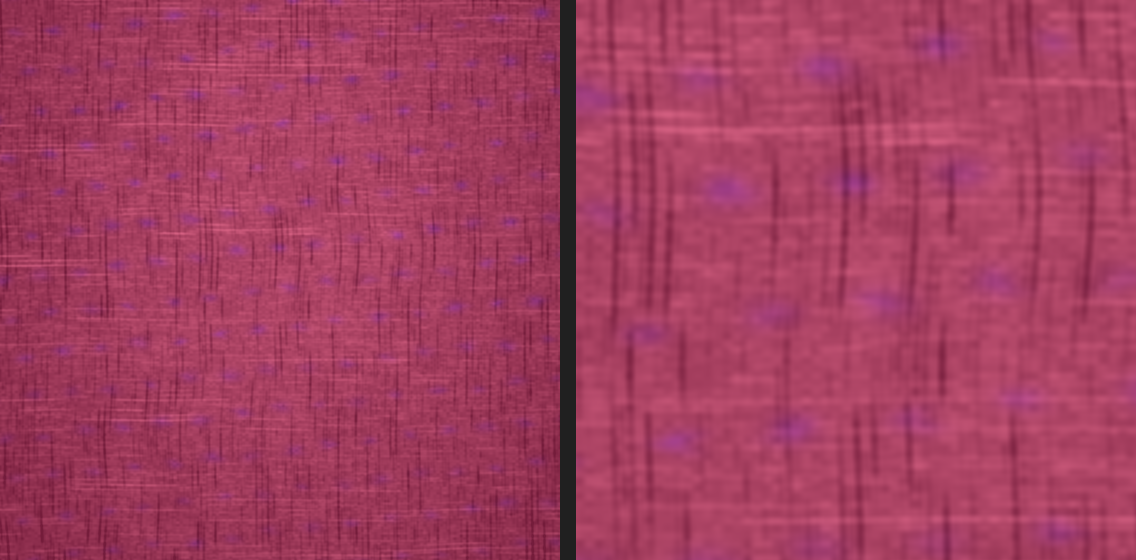
Left, the full canvas; right, a detail of the centre.
This texture is drawn by a WebGL 2 fragment shader. Its source:

```glsl
#version 300 es
precision highp float;
// Slubby crimson plain-weave cloth with soft violet spots on a skewed lattice.
// Threads are repeated lines whose strength varies by hash noise along their
// length; a broad radial glow lights the cloth and lets its corners fall dark.
uniform vec2 u_resolution;
out vec4 outColor;

const vec3 CRIMSON_DARK = vec3(0.49, 0.135, 0.255);
const vec3 CRIMSON_LIGHT = vec3(0.79, 0.345, 0.475);
const vec3 VIOLET_DARK = vec3(0.43, 0.13, 0.41);
const vec3 VIOLET_LIGHT = vec3(0.70, 0.28, 0.65);

const float WARP_COUNT = 96.0;
const float WEFT_COUNT = 112.0;
const vec2 SPOT_ORIGIN = vec2(0.509, 0.776);
const vec2 SPOT_ACROSS = vec2(0.0702, 0.0080);
const vec2 SPOT_DOWN = vec2(0.0189, -0.0703);
const vec2 SPOT_RADIUS = vec2(0.0195, 0.0115);

float hash(vec2 p) {
  vec3 q = fract(p.xyx * 0.1031);
  q += dot(q, q.yzx + 33.33);
  return fract((q.x + q.y) * q.z);
}

float valueNoise(vec2 p) {
  vec2 cell = floor(p);
  vec2 t = fract(p);
  t = t * t * (3.0 - 2.0 * t);
  float low = mix(hash(cell), hash(cell + vec2(1.0, 0.0)), t.x);
  float high = mix(hash(cell + vec2(0.0, 1.0)), hash(cell + 1.0), t.x);
  return mix(low, high, t.y);
}

// One line per unit of "across", fading in and out along its length.
float threadLines(float across, float along, float halfWidth, float seed) {
  float id = floor(across) + seed;
  float profile = 1.0 - smoothstep(0.0, halfWidth, abs(fract(across) - 0.5));
  float presence = smoothstep(0.35, 0.95, valueNoise(vec2(id, along)));
  return profile * presence * mix(0.35, 1.0, hash(vec2(id, seed)));
}

// Fuzzy wide spot in each lattice cell, with its own offset, size and strength.
float latticeSpots(vec2 p) {
  mat2 basis = mat2(SPOT_ACROSS, SPOT_DOWN);
  vec2 cell = floor(inverse(basis) * (p - SPOT_ORIGIN) + 0.5);
  vec2 jitter = vec2(hash(cell + 41.0), hash(cell + 73.0)) - 0.5;
  vec2 offset = p - SPOT_ORIGIN - basis * (cell + 0.14 * jitter);
  offset.x += 0.012 * (valueNoise(vec2(p.x * 20.0, p.y * WEFT_COUNT)) - 0.5);
  vec2 d = offset / (SPOT_RADIUS * mix(0.75, 1.15, hash(cell + 19.0)));
  return exp(-1.6 * dot(d, d)) * mix(0.45, 1.0, hash(cell + 7.0));
}

float glow(vec2 p) {
  vec2 d = (p - vec2(0.52, 0.61)) * vec2(1.7, 1.35);
  return exp(-dot(d, d));
}

void main() {
  vec2 uv = gl_FragCoord.xy / u_resolution;

  // Threads wander slightly from straight.
  float warpX = uv.x * WARP_COUNT + 0.7 * valueNoise(uv * vec2(5.0, 9.0));
  float weftY = uv.y * WEFT_COUNT + 0.8 * valueNoise(uv * vec2(7.0, 5.0) + 30.0);

  // Dark gaps between warps, pale weft slubs gathered in bands, fine grain.
  float gaps = threadLines(warpX, uv.y * 20.0, 0.42, 11.0);
  float shortGaps = threadLines(warpX + 0.5, uv.y * 48.0, 0.40, 157.0);
  float bands = valueNoise(uv * vec2(2.5, 15.0) + 60.0);
  float slubs = threadLines(weftY, uv.x * 13.0, 0.45, 211.0);
  float stitches = threadLines(weftY + 0.5, uv.x * 58.0, 0.48, 389.0);
  float grain = valueNoise(uv * vec2(170.0, 210.0)) - 0.5;
  float mottling = valueNoise(uv * 22.0 + 90.0) - 0.5;

  float shade = 0.03 + 0.62 * glow(uv);
  shade -= 0.50 * gaps + 0.26 * shortGaps;
  shade += slubs * mix(0.15, 0.65, bands) + 0.28 * stitches;
  shade += 0.24 * grain + 0.10 * mottling;
  shade = clamp(shade, -0.12, 1.15);

  // Violet dye shows unevenly through the weave.
  float dye = latticeSpots(uv);
  dye *= mix(0.65, 1.0, valueNoise(vec2(warpX, weftY)));
  dye *= mix(0.65, 1.0, smoothstep(0.1, 0.7, uv.y));
  vec3 cloth = mix(CRIMSON_DARK, CRIMSON_LIGHT, shade);
  vec3 violet = mix(VIOLET_DARK, VIOLET_LIGHT, shade);
  outColor = vec4(mix(cloth, violet, clamp(dye, 0.0, 1.0)), 1.0);
}
```
